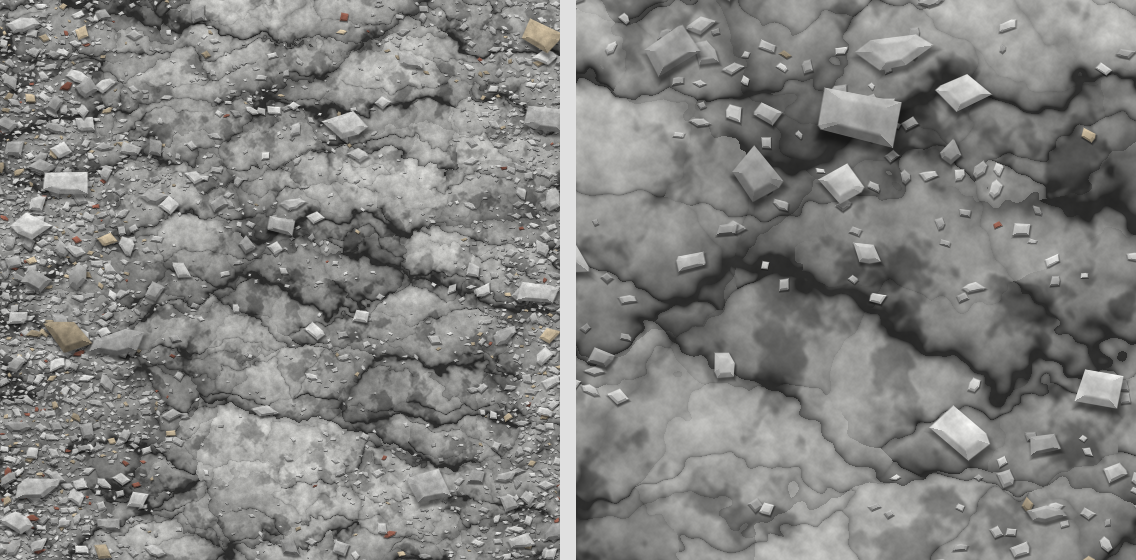
Left: the whole. Right: its middle third, enlarged.
Write a WebGL 1 fragment shader that draws this texture.

```glsl
precision highp float;
// Weathered grey limestone ledges with cracked slabs and scattered broken stones.
uniform vec2 u_resolution;

#define ROCK_TONE 0.70
#define SLAB_STRETCH 1.9
#define CRACK_WIDTH 0.035
#define CRACK_DEPTH 0.55
#define FACE_WIDTH 0.15
#define FACE_DEPTH 0.42
#define WARP 0.028
#define LICHEN 0.17
#define GRAIN 0.13
#define STONE_SHADOW 0.45

vec2 hash2(vec2 p) {
  vec3 q = fract(p.xyx * vec3(0.1031, 0.1030, 0.0973));
  q += dot(q, q.yzx + 33.33);
  return fract((q.xx + q.yz) * q.zy);
}

// Layered, rotated sines, each octave bent by the sum so far; about -0.7 to 0.7.
float mottle(vec2 p) {
  float sum = 0.0, amp = 0.5;
  for (int i = 0; i < 5; i++) {
    p = mat2(0.8, 0.6, -0.6, 0.8) * p * 1.9 + 1.7;
    sum += amp * sin(p.x + 2.0 * sum + sin(p.y * 0.7)) * sin(p.y + 1.3 * sin(p.x * 0.6));
    amp *= 0.62;
  }
  return sum;
}

// Cellular slabs: a tone per slab, dark cracks and a shaded face on each lower rim.
float slabs(vec2 p) {
  vec2 base = floor(p), home = vec2(0.0), toHome = vec2(0.0);
  float best = 9.0;
  for (int j = -1; j <= 1; j++)
    for (int i = -1; i <= 1; i++) {
      vec2 cell = base + vec2(float(i), float(j));
      vec2 r = cell + hash2(cell) - p;
      if (dot(r, r) < best) {
        best = dot(r, r);
        home = cell;
        toHome = r;
      }
    }
  float dark = 0.0;
  for (int j = -2; j <= 2; j++)
    for (int i = -2; i <= 2; i++) {
      vec2 cell = home + vec2(float(i), float(j));
      vec2 r = cell + hash2(cell) - p;
      vec2 gap = r - toHome;
      if (dot(gap, gap) > 0.0001) {
        vec2 n = normalize(gap);
        float d = dot(0.5 * (r + toHome), n);
        float strength = hash2(cell + home + 91.0).x;
        float crack = CRACK_DEPTH * (0.25 + 0.75 * abs(n.y)) * exp(-d / CRACK_WIDTH);
        float face = FACE_DEPTH * max(-n.y, 0.0) * exp(-d / FACE_WIDTH);
        dark = max(dark, strength * (crack + face));
      }
    }
  return 0.14 * (hash2(home + 7.0).x - 0.5) - dark;
}

// Share of ground covered by rubble: heavy at the left, some at the right, patches between.
float rubble(vec2 p) {
  float edge = 0.03 * sin(p.y * 17.0);
  float left = smoothstep(0.34, 0.06, p.x + edge) * smoothstep(1.1, 0.8, p.y);
  float right = 0.5 * smoothstep(0.78, 1.0, p.x + edge);
  float patches = 0.5 + 0.5 * sin(p.x * 13.0 + 2.0 * sin(p.y * 9.0)) * sin(p.y * 15.0 + p.x * 4.0);
  return clamp(0.75 * left + right + 0.22 * patches * patches, 0.0, 1.0);
}

// One stone per cell at most: an uneven hexagon with lit facets and a shadow below.
void scatterStones(inout vec3 col, vec2 p, float scale, float amount) {
  vec2 g = p * scale, base = floor(g);
  for (int j = -1; j <= 1; j++)
    for (int i = -1; i <= 1; i++) {
      vec2 cell = base + vec2(float(i), float(j));
      vec2 h = hash2(cell + scale), k = hash2(cell + scale + 57.0);
      if (k.x > amount * rubble((cell + 0.5) / scale)) continue;
      float size = mix(0.22, 0.52, k.y);
      vec2 r = (g - cell - 0.2 - 0.6 * h) * vec2(1.0, 1.3) / size;
      float d = 0.0, shadow = 0.0, facing = 0.0;
      for (int s = 0; s < 6; s++) {
        float f = float(s);
        float a = 6.283 * h.x + 1.047 * f + 0.4 * sin(f * 4.1 + h.y * 20.0);
        vec2 n = vec2(cos(a), sin(a)) / (0.8 + 0.22 * sin(f * 2.4 + k.y * 30.0));
        float side = dot(r, n);
        if (side > d) { d = side; facing = n.y; }
        shadow = max(shadow, dot(r + vec2(-0.06, 0.24), n));
      }
      vec2 look = hash2(cell + scale + 113.0);
      float tone = mix(0.56, 0.8, look.x) + 0.05 * r.y;
      tone += (facing > 0.0 ? 0.04 : 0.17) * facing * smoothstep(0.5, 0.7, d);
      vec3 tint = look.y > 0.985 ? vec3(0.78, 0.5, 0.42)
                : look.y > 0.94 ? vec3(1.0, 0.92, 0.78) : vec3(1.0, 1.0, 0.99);
      float soft = 1.2 * scale / (size * u_resolution.y);
      col *= 1.0 - STONE_SHADOW * smoothstep(1.3, 0.85, shadow);
      col = mix(col, tone * tint, smoothstep(1.0 + soft, 1.0 - soft, d));
    }
}

void main() {
  vec2 p = gl_FragCoord.xy / u_resolution;

  // Ledges at three sizes on bent ground
  vec2 bent = p + WARP * vec2(mottle(p * 12.0), mottle(p.yx * 12.0 + 4.0));
  bent.y += 0.025 * sin(p.x * 5.0 + 2.0);
  vec2 stretch = vec2(1.0, SLAB_STRETCH);
  float tone = ROCK_TONE + 0.75 * slabs(bent * stretch * 2.2 + 8.0);
  tone += 0.9 * slabs(bent * stretch * 4.6 + 17.0);
  tone += 0.5 * slabs(bent * stretch * 10.0 + 37.0);

  // Broad stains, lichen blotches and dark soil under the rubble
  tone += 0.09 * mottle(p * 7.0 + 3.0);
  tone -= LICHEN * smoothstep(0.1, 0.5, mottle(p * 22.0 + 9.0));
  tone -= 0.14 * rubble(p);
  vec3 col = max(tone, 0.17) * vec3(1.0, 1.0, 0.985);

  // Grit first, then larger stones on top
  scatterStones(col, p, 95.0, 1.3);
  scatterStones(col, p, 48.0, 1.1);
  scatterStones(col, p, 24.0, 0.9);
  scatterStones(col, p, 11.0, 0.55);

  // Fine surface grain over everything
  col *= 1.0 + GRAIN * (mottle(p * 85.0) + 0.6 * mottle(p * 40.0 + 5.0));
  gl_FragColor = vec4(clamp(col, 0.0, 1.0), 1.0);
}
```
